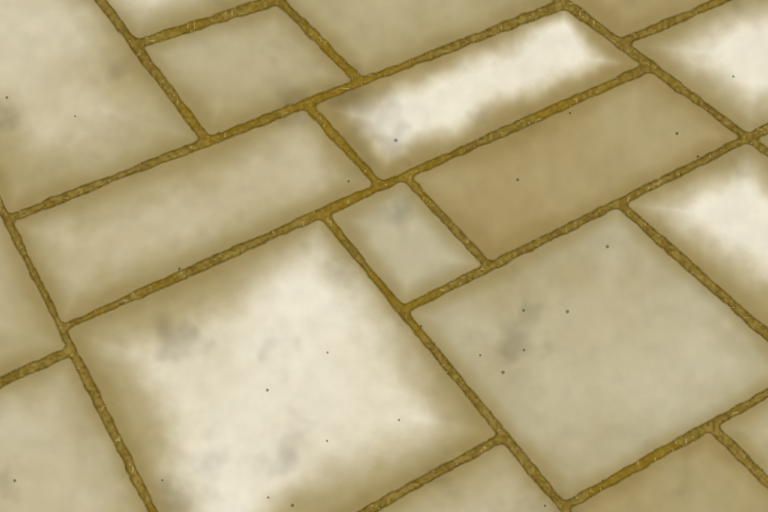
Reproduce this texture procedurally as a Shadertoy shader.

```glsl
vec2 lo, hi;   // bounds of the current slab in ground coordinates

float hash(vec2 p) {
    vec3 h = fract(p.xyx * 0.1031);
    h += dot(h, h.yzx + 33.33);
    return fract((h.x + h.y) * h.z);
}

float noise(vec2 p) {
    vec2 i = floor(p), f = fract(p);
    f = f * f * (3.0 - 2.0 * f);
    return mix(mix(hash(i), hash(i + vec2(1, 0)), f.x),
               mix(hash(i + vec2(0, 1)), hash(i + 1.0), f.x), f.y);
}

float fbm(vec2 p) {
    float sum = 0.0, amp = 0.53;
    for (int i = 0; i < 4; i++) {
        sum += amp * noise(p);
        p = mat2(1.6, 1.2, -1.2, 1.6) * p + 17.0;
        amp *= 0.5;
    }
    return sum;
}

// Cuts the current slab along one axis and keeps the side holding g.
bool before(vec2 g, int axis, float at) {
    bool low = g[axis] < at;
    if (low) hi[axis] = at; else lo[axis] = at;
    return low;
}

// Divides the ground into slabs; returns bleaching and tone (0 brown, 1 grey).
vec2 slabWear(vec2 g) {
    lo = vec2(-0.95, -0.4);
    hi = vec2(1.7, 2.1);
    if (before(g, 0, -0.2))
        return before(g, 1, 0.747) ? vec2(0.4, 0.6) : vec2(0.3, 0.5);
    if (!before(g, 0, 1.097)) {
        if (before(g, 1, 0.6)) return vec2(0.1, 0.4);
        return before(g, 1, 0.997) ? vec2(1.0, 0.5) : vec2(0.3, 0.4);
    }
    if (before(g, 1, 0.434)) {
        if (before(g, 0, 0.196)) return vec2(0.5, 0.5);
        if (!before(g, 0, 0.545)) return vec2(0.2, 0.5);
        return before(g, 1, 0.172) ? vec2(0.7, 0.5) : vec2(0.15, 0.6);
    }
    if (before(g, 1, 0.695))
        return before(g, 0, 0.415) ? vec2(0.35, 0.5) : vec2(1.0, 0.2);
    if (before(g, 0, 0.288))
        return before(g, 1, 1.388) ? vec2(0.85, 0.45) : vec2(0.3, 0.4);
    if (before(g, 1, 0.997))
        return before(g, 0, 0.468) ? vec2(0.15, 1.0) : vec2(0.05, 0.15);
    if (before(g, 1, 1.607))
        return before(g, 0, 0.76) ? vec2(0.25, 0.85) : vec2(1.0, 0.4);
    return before(g, 0, 0.56) ? vec2(0.05, 0.2) : vec2(0.5, 0.5);
}

void mainImage(out vec4 fragColor, in vec2 fragCoord) {
    vec2 p = fragCoord / iResolution.y;
    float px = 1.0 / iResolution.y, down = 1.0 - p.y;

    // Slanted view: both families of joints fan out across the canvas
    float b = 1.0 - 0.31 * p.x, c = down + 0.268 * p.x;
    vec2 g = vec2((p.x - 0.63 * down) / (1.0 + 0.655 * down),
                  2.0 * c / (b + sqrt(b * b + 0.32 * p.x * c)));
    float slope = 0.268 + 0.31 * g.y - 0.08 * g.y * g.y;
    vec2 scale = vec2((1.0 + 0.655 * down) / length(vec2(1.0, 0.63 + 0.655 * g.x)),
                      (1.0 - p.x * (0.31 - 0.16 * g.y)) / length(vec2(1.0, slope)));

    vec2 wear = slabWear(g);
    vec2 inset = min(g - lo, hi - g) * scale;
    vec2 seed = floor((lo + hi) * 40.0);

    // Distance into the slab, with rounded corners and chipped edges
    float radius = 0.018;
    float corner = length(max(radius - inset, 0.0));
    float edge = corner > 0.0 ? radius - corner : min(inset.x, inset.y);
    float d = edge - 0.003 - 0.009 * fbm(p * 8.0) - 0.006 * (fbm(p * 50.0) - 0.5);

    // Slab body: cloudy tone, pale worn middle, stained rim
    float cloud = fbm(p * 5.0 + seed), fine = fbm(p * 38.0);
    vec3 slab = mix(vec3(0.65, 0.575, 0.385), vec3(0.71, 0.672, 0.535),
                    clamp(wear.y + 0.8 * (cloud - 0.5), 0.0, 1.0));
    vec2 halfSize = 0.5 * (hi - lo) * scale;
    float reach = min(0.8 * min(halfSize.x, halfSize.y), 0.14);
    float worn = edge + 0.8 * reach * (cloud - 0.5) + 0.012 * (fine - 0.5);
    float bleach = wear.x * smoothstep(0.2 * reach, reach, worn);
    slab = mix(slab, vec3(0.92, 0.89, 0.80), min(bleach * (0.65 + 0.7 * cloud), 1.0));
    float rim = 1.0 - smoothstep(0.0, 0.04, d + 0.04 * (cloud - 0.5));
    slab = mix(slab, vec3(0.56, 0.48, 0.28), 0.55 * rim);
    slab *= 0.97 + 0.07 * fine;

    // Faint smudges and a few small pits
    slab *= 1.0 - 0.13 * smoothstep(0.62, 0.85, fbm(p * 9.0 + 5.0));
    vec2 cell = floor(p * 24.0);
    vec2 pit = fract(p * 24.0) - 0.25 - 0.5 * vec2(hash(cell + 3.0), hash(cell + 71.0));
    float pitSize = 0.03 + 0.06 * hash(cell + 19.0);
    float pitted = step(0.95, hash(cell + 41.0));
    slab *= 1.0 - 0.35 * pitted * (1.0 - smoothstep(0.3 * pitSize, pitSize + 24.0 * px, length(pit)));

    // Sandy joints with moss, loose grit and a dark crack beside the slabs
    float grain = noise(p * 170.0);
    vec3 joint = mix(vec3(0.40, 0.31, 0.09), vec3(0.62, 0.54, 0.28), 0.55 * grain + 0.45 * fine);
    joint = mix(joint, vec3(0.55, 0.43, 0.08), 0.4 * smoothstep(0.5, 0.75, fbm(p * 5.0 + 8.0)));
    joint = mix(joint, vec3(0.72, 0.66, 0.46), 0.5 * smoothstep(0.82, 0.97, noise(p * 150.0 + 40.0)));
    joint *= 1.0 - 0.2 * smoothstep(-0.005, 0.0, d);

    fragColor = vec4(mix(joint, slab, smoothstep(-px, px + 0.002, d)), 1.0);
}
```
